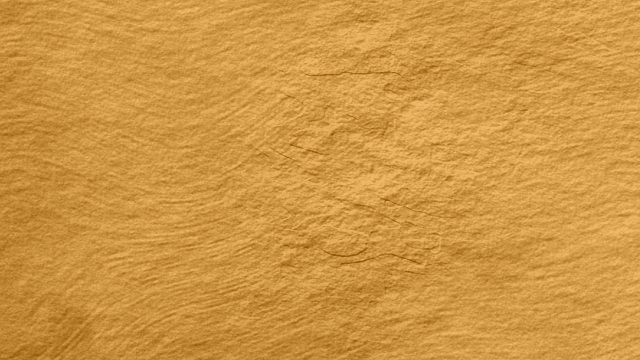
Reproduce this texture procedurally as a Shadertoy shader.

```glsl
float hash(vec2 p) {
    return fract(sin(dot(p, vec2(127.1, 311.7))) * 43758.5);
}

// Value noise centred on zero
float noise(vec2 p) {
    vec2 cell = floor(p), f = fract(p);
    f = f * f * (3.0 - 2.0 * f);
    float low = mix(hash(cell), hash(cell + vec2(1, 0)), f.x);
    float high = mix(hash(cell + vec2(0, 1)), hash(cell + vec2(1, 1)), f.x);
    return mix(low, high, f.y) - 0.5;
}

float fbm(vec2 p, float gain) {
    float sum = 0.0, amplitude = 1.0;
    for (int i = 0; i < 5; i++) {
        sum += amplitude * noise(p);
        p = mat2(1.6, 1.2, -1.2, 1.6) * p + 7.3;
        amplitude *= gain;
    }
    return sum;
}

// Crumbled zone across the middle, fading to smooth trowelled plaster
float roughness(vec2 p) {
    vec2 d = (p - vec2(1.08, 0.57)) / vec2(0.62, 0.42);
    d.y -= 0.25 * d.x;
    return smoothstep(1.25, 0.5, length(d) + 0.9 * fbm(p * 3.0, 0.5));
}

float plasterHeight(vec2 p, float rough) {
    // Granular relief
    float h = 2.7 * fbm(p * vec2(11.0, 15.0), 0.68) * mix(0.6, 1.0, rough);

    // Curved trowel strokes
    float across = p.y - 0.3 * p.x + 0.35 * noise(p * 1.8 + 4.0);
    h += 0.75 * (1.0 - 0.7 * rough) * noise(vec2(p.x * 14.0 + p.y * 5.0, across * 105.0));

    // Flaked layers ending in ragged ledges
    float layer = fbm(vec2(p.x * 2.3, p.y * 5.2 + 0.6 * p.x) + 2.7, 0.46);
    float flaking = rough * smoothstep(-0.12, 0.2, noise(p * vec2(5.0, 7.0) + 11.0));
    for (float level = -0.3; level < 0.5; level += 0.2) {
        h += 1.1 * flaking * smoothstep(level, level + 0.025, layer);
    }

    // Small pits
    h -= 0.9 * rough * smoothstep(0.2, 0.34, noise(p * vec2(24.0, 32.0)));
    return h;
}

void mainImage(out vec4 fragColor, in vec2 fragCoord) {
    vec2 p = fragCoord / iResolution.y;
    float rough = roughness(p);

    // Raking light from the upper left
    float shade = plasterHeight(p, rough) - plasterHeight(p + vec2(-0.0016, 0.0037), rough);
    shade = clamp(shade, -1.1, 0.42);

    // Broad stains, brighter to the upper right
    float tone = 0.57 + 0.14 * (p.x - 0.9) + 0.22 * (p.y - 0.5);
    tone += 0.27 * fbm(p * vec2(2.2, 3.4) + 5.0, 0.55);
    tone -= 0.15 * smoothstep(0.3, 0.0, p.x);

    // Shallow hollows in the smooth parts
    float hollow = noise(p * vec2(5.0, 9.0) + 21.0) + 0.12 * fbm(p * 25.0, 0.6);
    tone -= 0.28 * (1.0 - rough) * smoothstep(0.27, 0.42, hollow) * smoothstep(0.6, 0.2, p.y);

    // Sandy grain
    tone += shade + 0.35 * noise(p * 250.0);

    vec3 darkOchre = vec3(0.69, 0.47, 0.15);
    vec3 paleOchre = vec3(0.89, 0.68, 0.36);
    fragColor = vec4(mix(darkOchre, paleOchre, clamp(tone, -0.7, 1.2)), 1.0);
}
```
